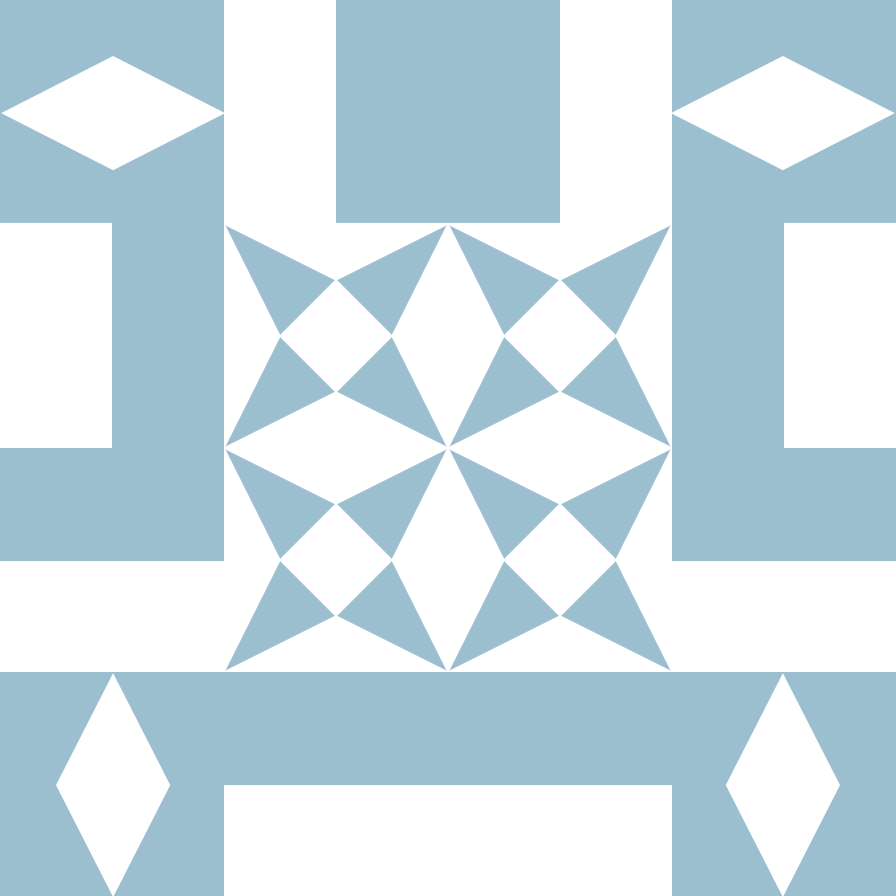
Write a Shadertoy shader that draws this pattern.

```glsl
#define BLUE vec3(0.612, 0.749, 0.812)
#define WHITE vec3(1.0)
#define GRID 4.0
#define MID 0.505
#define STAR_INSET 0.003

// Signed distances, measured in grid cells.
float box(vec2 p, vec2 lower, vec2 upper) {
    vec2 d = abs(p - 0.5 * (lower + upper)) - 0.5 * (upper - lower);
    return length(max(d, 0.0)) + min(max(d.x, d.y), 0.0);
}

float diamond(vec2 p, vec2 radius) {
    vec2 q = abs(p) / radius;
    return (q.x + q.y - 1.0) * radius.x * radius.y / length(radius);
}

// Four triangles pointing into the corners of each cell.
float starTriangles(vec2 p) {
    vec2 corner = 0.5 - abs(fract(p) - 0.5);
    float sides = max(corner.y - 2.0 * corner.x, corner.x - 2.0 * corner.y) / sqrt(5.0);
    float base = (corner.x + corner.y - 0.75) / sqrt(2.0);
    return max(sides, base) + STAR_INSET;
}

float cutOut(float shape, float hole) {
    return max(shape, -hole);
}

void mainImage(out vec4 fragColor, in vec2 fragCoord) {
    vec2 p = GRID * fragCoord / iResolution.xy;
    float pixel = GRID / min(iResolution.x, iResolution.y);

    // Left and right halves mirror each other.
    vec2 m = vec2(min(p.x, GRID - p.x), p.y);

    // Side columns with a window and a wide diamond.
    float column = box(m, vec2(-1.0, 2.0 - MID), vec2(1.0, 5.0));
    column = cutOut(column, box(m, vec2(-1.0, 2.0), vec2(0.5, 3.005)));
    column = cutOut(column, diamond(m - vec2(MID, 4.0 - MID), vec2(0.5, 0.255)));

    // Bottom band with a notch and tall diamonds.
    float band = box(m, vec2(-1.0), vec2(5.0, 1.0));
    band = cutOut(band, box(m, vec2(1.0, -1.0), vec2(5.0, 1.0 - MID)));
    band = cutOut(band, diamond(m - vec2(MID, 1.0 - MID), vec2(0.255, 0.5)));

    // Top block and central stars.
    float block = box(m, vec2(1.5, 3.005), vec2(5.0));
    float stars = max(starTriangles(p), box(p, vec2(1.0), vec2(3.0)));

    float shape = min(min(column, band), min(block, stars));
    float coverage = clamp(0.5 - shape / pixel, 0.0, 1.0);
    fragColor = vec4(mix(WHITE, BLUE, coverage), 1.0);
}
```
